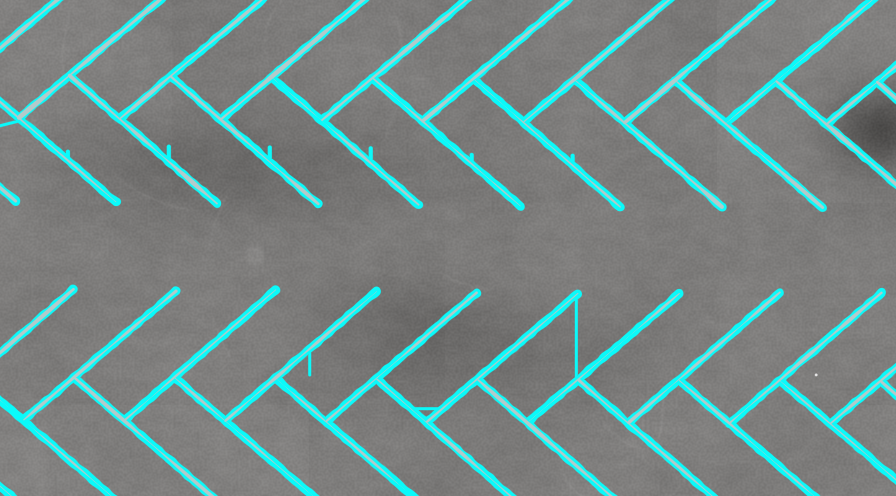
A Shadertoy shader for this pattern:

```glsl
// Two rows of herringbone parking bays, outlined in cyan on worn grey asphalt.

const float VIEW_HEIGHT = 4.26;
const vec3 CYAN = vec3(0.04, 0.98, 0.98);
const vec3 PAINT = vec3(0.78, 0.77, 0.77);
const vec3 ASPHALT = vec3(0.495, 0.49, 0.485);

float hash(vec2 p) {
    vec3 q = fract(p.xyx * vec3(0.1031, 0.103, 0.0973));
    q += dot(q, q.yzx + 33.33);
    return fract((q.x + q.y) * q.z);
}

vec2 gradient(vec2 cell) {
    float angle = 6.2832 * hash(cell);
    return vec2(cos(angle), sin(angle));
}

float gradientNoise(vec2 p) {
    vec2 i = floor(p), f = p - i;
    vec2 u = f * f * f * (f * (f * 6.0 - 15.0) + 10.0);
    vec2 e = vec2(1, 0);
    float low = mix(dot(gradient(i), f), dot(gradient(i + e), f - e), u.x);
    float high = mix(dot(gradient(i + e.yx), f - e.yx), dot(gradient(i + 1.0), f - 1.0), u.x);
    return mix(low, high, u.y);
}

float fbm(vec2 p) {
    float sum = 0.0, amplitude = 0.5;
    for (int i = 0; i < 5; i++) {
        sum += amplitude * gradientNoise(p);
        p = mat2(1.6, 1.2, -1.2, 1.6) * p + 7.3;
        amplitude *= 0.5;
    }
    return sum;
}

float segment(vec2 p, vec2 a, vec2 b) {
    vec2 ap = p - a, ab = b - a;
    return length(ap - ab * clamp(dot(ap, ab) / dot(ab, ab), 0.0, 1.0));
}

float fill(float d, float aa) {
    return smoothstep(aa, -aa, d);
}

float stain(vec2 p, vec2 centre, vec2 radius) {
    vec2 q = (p - centre) / radius;
    return exp(-dot(q, q));
}

// Coverage of one painted stroke: x = ragged outline, y = worn core.
vec2 stroke(vec2 p, vec2 a, vec2 b, float seed, float aa) {
    float d = segment(p, a, b);
    float rag = 0.012 * gradientNoise(p * 11.0 + seed * 17.0);
    float wear = 0.018 * gradientNoise(p * 2.7 + seed * 31.0);
    float bulb = 0.005 * smoothstep(0.1, 0.0, min(length(p - a), length(p - b)));
    float core = 0.003 + 0.011 * hash(vec2(seed, 4.7)) + wear;
    return vec2(fill(d - 0.035 - rag - bulb, aa), fill(d - core, aa));
}

// A row of bays; each has a falling stroke from its node and a rising one through it.
vec2 bayRow(vec2 p, vec2 origin, vec2 pitch, vec2 riseEnd, float seed, float aa) {
    vec2 cover = vec2(0);
    for (int k = -2; k <= 8; k++) {
        float id = float(k) + seed;
        vec2 node = origin + pitch * float(k);
        vec2 jitter = 0.02 * (vec2(hash(vec2(id, 1.3)), hash(vec2(id, 8.1))) - 0.5);
        cover = max(cover, stroke(p, node, node + vec2(1.265, 1.09) + jitter, id, aa));
        cover = max(cover, stroke(p, node + vec2(-0.435, 0.36), node + riseEnd + jitter, id + 40.0, aa));
    }
    return cover;
}

// Short spurs on the falling strokes, tallest over the second to fourth bays.
float spurs(vec2 p, vec2 origin, vec2 pitch, float aa) {
    float cover = 0.0;
    for (int k = -1; k <= 4; k++) {
        vec2 foot = origin + pitch * float(k) + vec2(0.85, 0.73);
        float tall = (k >= 0 && k <= 2) ? 0.12 : 0.07;
        cover = max(cover, fill(segment(p, foot, foot - vec2(0, tall)) - 0.018, aa));
    }
    return cover;
}

vec3 ground(vec2 p, float aa) {
    float shade = 0.06 * fbm(p * 0.9) + 0.045 * fbm(p * vec2(5.0, 8.0));
    shade += 0.04 * gradientNoise(p * 45.0);
    // Faint stitched panels
    shade += 0.022 * (hash(floor((p - vec2(0.31, 0.0)) / vec2(1.17, 1.74)) + 5.0) - 0.5);
    // Oil, shadow and pale spots
    shade -= 0.075 * stain(p, vec2(1.9, 1.45), vec2(1.3, 0.4));
    shade -= 0.08 * stain(p, vec2(4.0, 2.95), vec2(0.9, 0.5));
    shade -= 0.2 * stain(p, vec2(7.6, 1.1), vec2(0.4, 0.33));
    shade += 0.04 * fill(length(p - vec2(2.19, 2.2)) - 0.08, 0.03);
    // Tyre scuffs
    for (int i = 0; i < 7; i++) {
        float id = float(i);
        vec2 centre = vec2(7.7 * hash(vec2(id, 2.0)), 4.3 * hash(vec2(id, 9.0)));
        float ring = abs(length(p - centre) - 0.5 - hash(vec2(id, 5.0)));
        shade += 0.03 * fill(ring - 0.008, 0.012 + aa) * smoothstep(0.0, 0.35, gradientNoise(p * 1.5 + id));
    }
    return ASPHALT + shade;
}

void mainImage(out vec4 fragColor, in vec2 fragCoord) {
    float pixel = VIEW_HEIGHT / iResolution.y, aa = 0.75 * pixel;
    vec2 p = vec2(fragCoord.x, iResolution.y - fragCoord.y) * pixel;
    vec2 topOrigin = vec2(0.6, 0.65), topPitch = vec2(0.867, 0.007);

    vec2 marks = bayRow(p, topOrigin, topPitch, vec2(1.1, -0.93), 10.0, aa);
    marks = max(marks, bayRow(p, vec2(0.64, 3.245), vec2(0.866, 0.004), vec2(0.865, -0.75), 90.0, aa));

    // Stray thin outlines
    float stray = segment(p, vec2(4.95, 2.52), vec2(4.95, 3.26));
    stray = min(stray, segment(p, vec2(2.66, 3.0), vec2(2.66, 3.22)));
    stray = min(stray, segment(p, vec2(3.42, 3.4), vec2(3.56, 3.51)));
    stray = min(stray, segment(p, vec2(3.56, 3.51), vec2(3.8, 3.51)));
    stray = min(stray, segment(p, vec2(0.0, 1.08), vec2(0.16, 1.04)));
    float outline = max(marks.x, fill(stray - 0.013, aa));
    outline = max(outline, spurs(p, topOrigin, topPitch, aa));

    vec3 colour = mix(ground(p, aa), CYAN, outline);
    colour = mix(colour, PAINT, 0.9 * marks.y);
    colour = mix(colour, vec3(0.9), fill(length(p - vec2(7.01, 3.22)) - 0.012, aa));
    fragColor = vec4(colour, 1.0);
}
```
